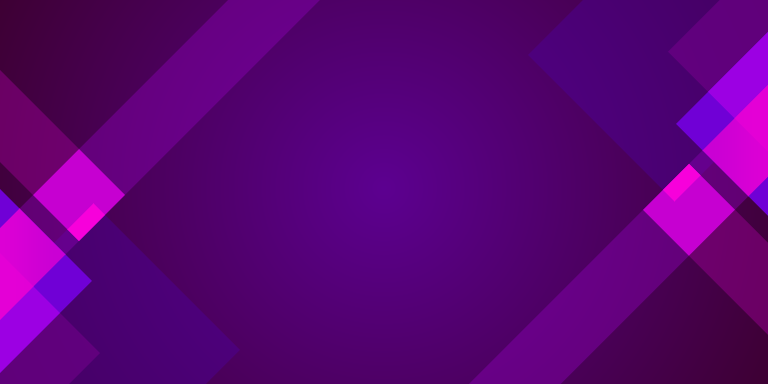
This background is drawn by a Shadertoy shader. Its source:

```glsl
// Overlapping translucent diagonal bands and squares at both sides of a purple radial glow.

// Background glow, in units of canvas height
const vec3 GLOW_CENTER = vec3(0.362, 0.0, 0.565);
const vec3 GLOW_RIM = vec3(0.24, 0.0, 0.20);
const float GLOW_HEIGHT = 0.49;
const float GLOW_RADIUS = 1.12;

// Height of the point about which the layout turns by half a circle
const float PIVOT_HEIGHT = 0.527;

// Layer colours
const vec3 INDIGO = vec3(0.30, 0.0, 0.60);
const vec3 ORCHID = vec3(0.55, 0.0, 0.72);
const vec3 PLUM = vec3(0.60, 0.0, 0.57);
const vec3 PURPLE = vec3(0.42, 0.0, 0.52);
const vec3 BLUE = vec3(0.44, 0.0, 0.84);
const vec3 VIOLET = vec3(0.61, 0.0, 0.89);
const vec3 MAGENTA = vec3(0.79, 0.0, 0.83);
const vec3 ROSE = vec3(0.91, 0.0, 0.84);
const vec3 HOT_PINK = vec3(0.97, 0.0, 0.86);

// Edges along the falling diagonal (x + y) and the rising one (x - y), y down
const float FAR = 9.0;
const vec2 BAND_SUM = vec2(0.594, 0.833);
const vec2 BAND_DIFF = vec2(-0.422, -0.182);
const vec2 PANEL_SUM = vec2(0.773, 1.536);
const float PANEL_DIFF = -0.286;
const float BLOCK_SUM = 0.971;
const float BLOCK_DIFF = -0.492;
const float CORNER_SUM = 1.180;
const float CORNER_DIFF = -0.659;

// Coverage of a box given by its sum and difference ranges
float diagonalBox(vec2 diag, vec2 sumRange, vec2 diffRange) {
    vec2 low = vec2(sumRange.x, diffRange.x);
    vec2 high = vec2(sumRange.y, diffRange.y);
    vec2 outside = max(low - diag, diag - high) * 0.7071;
    float dist = max(outside.x, outside.y);
    return clamp(0.5 - dist * iResolution.y, 0.0, 1.0);
}

void layer(inout vec3 color, vec3 tint, float amount) {
    color = mix(color, tint, amount);
}

void mainImage(out vec4 fragColor, in vec2 fragCoord) {
    vec2 p = fragCoord / iResolution.y;
    float aspect = iResolution.x / iResolution.y;

    // Radial background
    float radius = length(p - vec2(0.5 * aspect, 1.0 - GLOW_HEIGHT));
    vec3 color = mix(GLOW_CENTER, GLOW_RIM, min(radius / GLOW_RADIUS, 1.0));

    // Turn the right half onto the left one, with y pointing down
    vec2 q = vec2(p.x, 1.0 - p.y);
    if (q.x > 0.5 * aspect) q = vec2(aspect, 2.0 * PIVOT_HEIGHT) - q;
    vec2 diag = vec2(q.x + q.y, q.x - q.y);

    // Faint wide shapes
    layer(color, INDIGO, 0.45 * diagonalBox(diag, PANEL_SUM, vec2(-FAR, PANEL_DIFF)));
    layer(color, ORCHID, 0.42 * diagonalBox(diag, BAND_SUM, vec2(-FAR, FAR)));
    layer(color, PLUM, 0.48 * diagonalBox(diag, vec2(-FAR, BAND_SUM.x), BAND_DIFF));
    layer(color, PURPLE, 0.70 * diagonalBox(diag, vec2(-FAR, CORNER_SUM), vec2(-FAR, CORNER_DIFF)));

    // Blue block with its violet overlap
    layer(color, BLUE, diagonalBox(diag, vec2(-FAR, BLOCK_SUM), vec2(-FAR, BLOCK_DIFF)));
    layer(color, VIOLET, diagonalBox(diag, vec2(-FAR, BLOCK_SUM), vec2(-FAR, CORNER_DIFF)));

    // Pink band, warmer towards the side of the canvas
    float warmth = smoothstep(0.16, 0.0, q.x);
    vec3 pink = mix(MAGENTA, ROSE, 0.6 * warmth);
    layer(color, pink, diagonalBox(diag, BAND_SUM, vec2(-FAR, BLOCK_DIFF)));
    layer(color, ROSE, 0.7 * diagonalBox(diag, BAND_SUM, vec2(-FAR, CORNER_DIFF)));

    // Bright diamond and its hot overlap with the wide panel
    layer(color, MAGENTA, 0.97 * diagonalBox(diag, BAND_SUM, BAND_DIFF));
    layer(color, HOT_PINK, diagonalBox(diag, vec2(PANEL_SUM.x, BAND_SUM.y), vec2(BAND_DIFF.x, PANEL_DIFF)));

    fragColor = vec4(color, 1.0);
}
```
